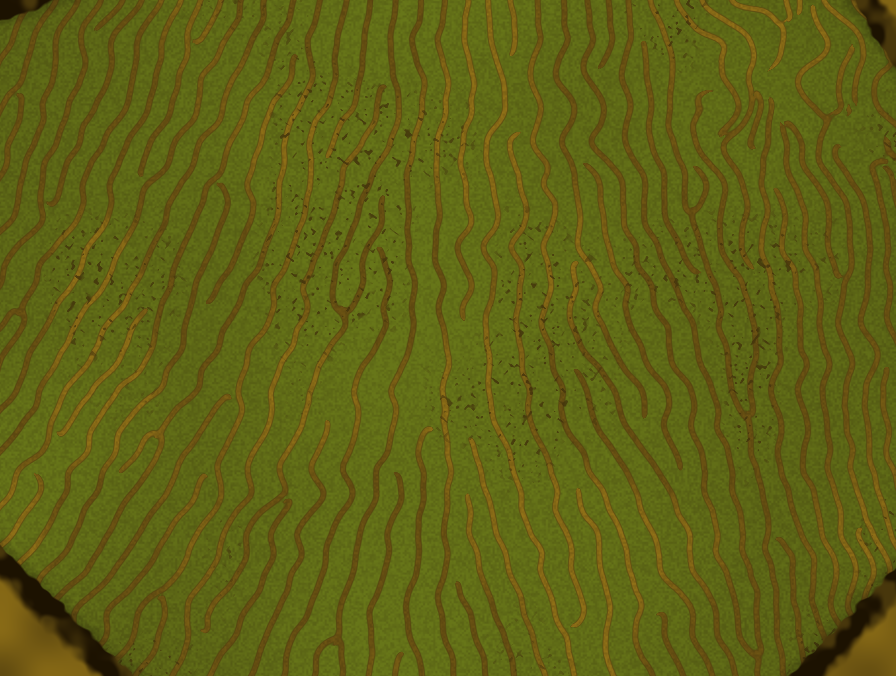
This texture is drawn by a WebGL 1 fragment shader. Its source:

```glsl
precision highp float;
// Branching brown fingerprint lines fanning over a grainy green film with dark chamfered corners.

uniform vec2 u_resolution;

#define DENSITY 27.0       // lines per canvas height
#define HALF_WIDTH 0.0044  // half thickness of a line
#define FAN 0.55           // how strongly lines spread downwards
#define WAVE 0.027         // sideways wiggle of the lines
#define MAZE 0.085         // extra warp in the upper right
#define GRAIN 1.15         // strength of the fine film grain
#define GREEN vec3(0.390, 0.442, 0.092)
#define OLIVE vec3(0.340, 0.372, 0.078)
#define BROWN vec3(0.395, 0.305, 0.068)
#define GOLD vec3(0.525, 0.410, 0.085)
#define UMBER vec3(0.300, 0.230, 0.050)
#define SOOT vec3(0.110, 0.070, 0.005)

float hash(vec2 p) {
  vec3 q = fract(vec3(p.xyx) * 0.1031);
  q += dot(q, q.yzx + 33.33);
  return fract((q.x + q.y) * q.z);
}

float noise(vec2 p) {
  vec2 i = floor(p), f = fract(p);
  f = f * f * (3.0 - 2.0 * f);
  return mix(mix(hash(i), hash(i + vec2(1.0, 0.0)), f.x),
             mix(hash(i + vec2(0.0, 1.0)), hash(i + 1.0), f.x), f.y);
}

// Winding terms around scattered points: each one starts or ends a line.
float dislocations(vec2 p) {
  float turns = 0.0;
  for (int i = 0; i < 80; i++) {
    float n = float(i);
    vec2 jitter = vec2(hash(vec2(n, 3.7)), hash(vec2(n, 19.3)));
    vec2 cell = vec2(mod(n, 10.0), floor(n / 10.0));
    vec2 core = (cell + 0.1 + 0.8 * jitter) * vec2(0.1326, 0.1667);
    float bias = 0.64;
    if (i >= 60) {  // denser cluster in the maze corner
      core = vec2(1.0, 0.74) + jitter * vec2(0.33, 0.27);
      bias = 0.5;
    }
    vec2 d = p - core;
    turns += (hash(vec2(n, 41.9)) < bias ? 1.0 : -1.0) * atan(d.y, d.x);
  }
  return turns / 6.2831853;
}

// Line count across the canvas; lines lie where it is an integer.
float linePhase(vec2 p) {
  vec2 q = p;
  q.x += WAVE * (noise(p * vec2(7.0, 19.0)) - 0.5);
  q.x += 0.45 * WAVE * (noise(p * vec2(16.0, 33.0) + 7.0) - 0.5);
  float maze = smoothstep(0.36, 0.14, length((p - vec2(1.22, 0.93)) * vec2(1.0, 1.25)));
  q += MAZE * maze * (vec2(noise(p * 13.0 + 31.0), noise(p * 13.0 + 57.0)) - 0.5);
  float u = q.x - 0.72;
  float bend = max(u - 0.25, 0.0);
  float spread = u - 3.0 * bend * bend;
  return DENSITY * (u + FAN * (q.y - 0.7) * spread) + dislocations(q);
}

float wrapped(float x) { return fract(x + 0.5) - 0.5; }

float lineDistance(vec2 p) {
  float e = 0.001;
  float c = linePhase(p);
  vec2 slope = vec2(wrapped(linePhase(p + vec2(e, 0.0)) - c),
                    wrapped(linePhase(p + vec2(0.0, e)) - c)) / e;
  return abs(wrapped(c)) / max(length(slope), 0.5 * DENSITY);
}

// Signed distance inside the frame cut by four slanted corners.
float frameDistance(vec2 p, float aspect) {
  vec2 r = vec2(aspect - p.x, p.y);
  float low = min(dot(p, vec2(0.70, 0.714)) - 0.138, dot(r, vec2(0.714, 0.70)) - 0.112);
  float high = min(dot(vec2(p.x, 1.0 - p.y), vec2(0.36, 0.933)) - 0.030,
                   dot(vec2(r.x, 1.0 - r.y), vec2(0.83, 0.557)) - 0.055);
  return min(low, high);
}

void main() {
  vec2 p = gl_FragCoord.xy / u_resolution.y;
  float aspect = u_resolution.x / u_resolution.y;
  float px = 1.0 / u_resolution.y;
  float grain = noise(p * 330.0) - 0.5;
  float frame = frameDistance(p, aspect) + 0.010 * (noise(p * 75.0) - 0.5);

  // Film: soft patches, darker rim and grain
  float shade = 0.28 + 0.9 * (noise(p * 3.5 + 4.0) - 0.5) + GRAIN * grain;
  shade += 0.45 * smoothstep(0.45, 0.85, length(p - vec2(0.5 * aspect, 0.5)));
  vec3 color = mix(GREEN, OLIVE, clamp(shade, -0.3, 1.4));

  // Lines: brown or gold body with a darker outline
  float d = lineDistance(p);
  float glow = smoothstep(0.40, 0.76, noise(p * vec2(7.0, 5.0) + 90.0));
  vec3 body = mix(BROWN, GOLD, glow) * (1.0 + 0.18 * grain);
  body = mix(body, UMBER, 0.7 * smoothstep(0.5, 1.0, d / HALF_WIDTH));
  color = mix(color, body, smoothstep(HALF_WIDTH + px, HALF_WIDTH - px, d));

  // Fine dark specks gathered in loose clusters
  vec2 tilted = vec2(p.x * 0.8 - p.y * 0.6, p.x * 0.6 + p.y * 0.8);
  float cluster = smoothstep(0.52, 0.85, noise(p * vec2(9.0, 5.0) + 12.0));
  float speck = smoothstep(0.78, 0.92, noise(tilted * 185.0 + 270.0));
  color = mix(color, UMBER * 0.85, 0.8 * speck * cluster);

  // Corners: sooty edge, then a blurred olive gold ground
  float streak = noise(p * vec2(44.0, 38.0) + 5.0);
  vec3 ground = mix(UMBER, GOLD, 0.35 + 0.7 * noise(p * 14.0));
  vec3 edge = mix(SOOT, UMBER, 0.9 * smoothstep(0.5, 0.85, streak));
  edge = mix(edge, ground, smoothstep(0.026, 0.044, -frame));
  color *= mix(0.85, 1.0, smoothstep(0.0, 0.02, frame));
  color = mix(color, edge, smoothstep(1.5 * px, -1.5 * px, frame));

  gl_FragColor = vec4(color, 1.0);
}
```
